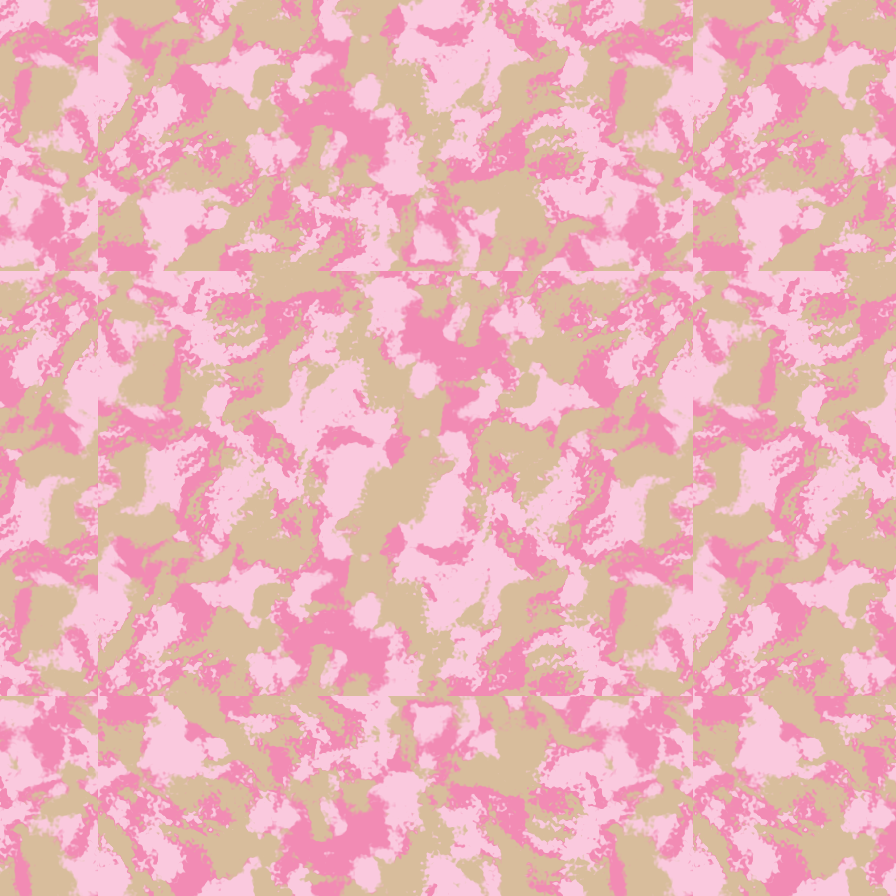
A Shadertoy shader for this pattern:

```glsl
const vec3 PALE = vec3(0.98, 0.79, 0.87);
const vec3 TAN  = vec3(0.847, 0.742, 0.61);
const vec3 PINK = vec3(0.948, 0.545, 0.705);

const float TILE_WIDTH  = 0.664;
const float TILE_LEFT   = 0.109;
const float UPPER_SEAM  = 0.698;
const float LOWER_SEAM  = 0.223;
const vec3  ROW_CENTRES = vec3(1.026, 0.447, -0.105); // top, middle, bottom

const float BLOB_SCALE  = 19.0;
const float WARP        = 0.85;
const float TAN_LEVEL   = 0.07;
const float PINK_LEVEL  = -0.05;
const float PINK_HUG    = 0.5;    // how closely pink gathers around tan
const float STREAK_TILT = 0.75;
const vec2  STREAK_FREQ = vec2(1.8, 5.5);
const float GRAIN_FREQ  = 11.5;
const float EDGE_SOFT   = 0.085;

// Unit gradient at a lattice point
vec2 gradientAt(vec2 cell) {
    uvec2 k = uvec2(ivec2(cell));
    uint h = k.x * 1597u ^ k.y * 51749u;
    h = (h ^ (h >> 15u)) * 73244475u;
    h = (h ^ (h >> 13u)) * 73244475u;
    h ^= h >> 16u;
    float angle = 6.28319 * float(h & 65535u) / 65536.0;
    return vec2(cos(angle), sin(angle));
}

float gradientNoise(vec2 p) {
    vec2 i = floor(p), f = p - i;
    vec2 u = f * f * f * (f * (f * 6.0 - 15.0) + 10.0);
    vec2 e = vec2(1.0, 0.0);
    float low  = mix(dot(gradientAt(i), f),
                     dot(gradientAt(i + e), f - e), u.x);
    float high = mix(dot(gradientAt(i + e.yx), f - e.yx),
                     dot(gradientAt(i + 1.0), f - 1.0), u.x);
    return mix(low, high, u.y);
}

float fractalNoise(vec2 p) {
    float sum = 0.0, amplitude = 1.0;
    for (int i = 0; i < 3; i++) {
        sum += amplitude * gradientNoise(p);
        p = p * 2.1 + 17.3;
        amplitude *= 0.45;
    }
    return sum;
}

// Heights of the two paint layers: x is tan, y is pink
vec2 paintLayers(vec2 q) {
    vec2 p = q * BLOB_SCALE;
    p += WARP * vec2(gradientNoise(p * 0.7 + 31.7), gradientNoise(p * 0.7 + 73.1));

    float c = cos(STREAK_TILT), s = sin(STREAK_TILT);
    vec2 along = mat2(c, -s, s, c) * p;
    vec2 stretch = vec2(0.7, 1.15);
    float tanBlob  = fractalNoise(along * stretch + 120.4);
    float pinkBlob = fractalNoise(along.yx * stretch + 211.8) + PINK_HUG * tanBlob;

    // Dry-brush streaks and grain, strongest in worn patches
    float wear = smoothstep(-0.15, 0.32, gradientNoise(p * 0.45 + 57.9));
    float streak = gradientNoise(along * STREAK_FREQ + 301.2);
    float grain  = gradientNoise(q * BLOB_SCALE * GRAIN_FREQ + 407.6);
    float tanWear  = (0.05 + 0.30 * wear) * streak + (0.11 + 0.22 * wear) * grain;
    float pinkWear = (0.06 + 0.42 * wear) * streak + (0.11 + 0.30 * wear) * grain;
    return vec2(tanBlob + tanWear, pinkBlob + pinkWear);
}

// Tile coordinates about its centre; the bottom row is mirrored
vec2 tileCoord(vec2 uv) {
    float x = mod(uv.x - TILE_LEFT, TILE_WIDTH) - 0.5 * TILE_WIDTH;
    if (uv.y > UPPER_SEAM) return vec2(x, uv.y - ROW_CENTRES.x);
    if (uv.y > LOWER_SEAM) return vec2(x, uv.y - ROW_CENTRES.y);
    return vec2(x, ROW_CENTRES.z - uv.y);
}

void mainImage(out vec4 fragColor, in vec2 fragCoord) {
    vec2 q = tileCoord(fragCoord / iResolution.y);

    // Half-turn symmetry within each tile
    vec2 height = (paintLayers(q) + paintLayers(-q)) * 0.7071;

    vec2 level = vec2(TAN_LEVEL, PINK_LEVEL);
    vec2 cover = smoothstep(level - EDGE_SOFT, level + EDGE_SOFT, height);

    vec3 colour = mix(PALE, PINK, cover.y);
    colour = mix(colour, TAN, cover.x);
    fragColor = vec4(colour, 1.0);
}
```
